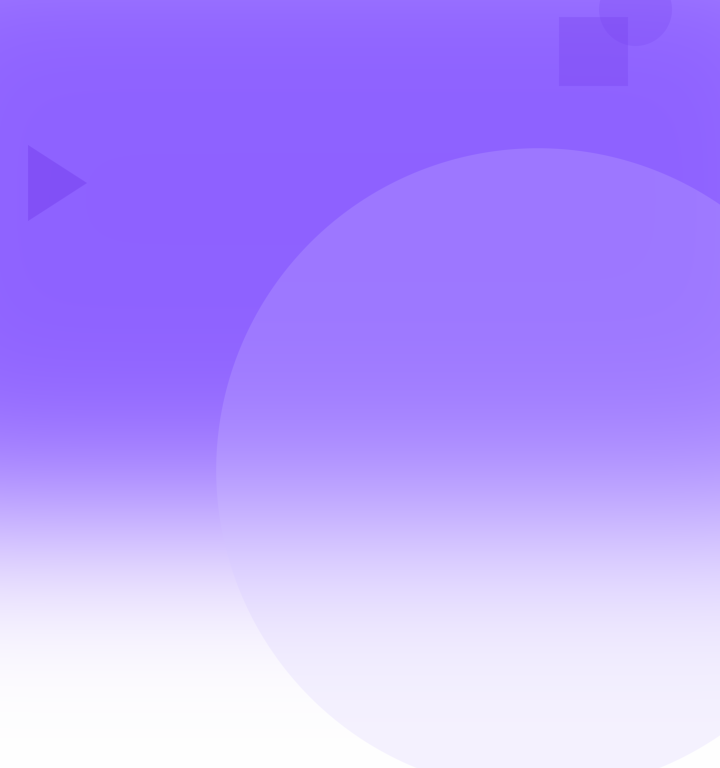
This background is drawn by a Shadertoy shader. Its source:

```glsl
// Fraction of a Gaussian-blurred edge covered at signed distance d
float blurredEdge(float d) {
    float z = d / 0.111;
    return 0.5 + 0.5 * tanh(0.798 * z + 0.0357 * z * z * z);
}

float circleDistance(vec2 p, vec2 center, float radius) {
    return length(p - center) - radius;
}

float boxDistance(vec2 p, vec2 center, vec2 halfSize) {
    vec2 q = abs(p - center) - halfSize;
    return length(max(q, 0.0)) + min(max(q.x, q.y), 0.0);
}

// Triangle pointing right, bounded by its left side and two mirrored slopes
float triangleDistance(vec2 p, vec2 tip, float width) {
    vec2 q = vec2(p.x - tip.x, abs(p.y - tip.y));
    return max(-width - q.x, dot(q, vec2(0.542, 0.8405)));
}

// Antialiased coverage of a shape
float fill(float d) {
    float pixel = 1.0 / iResolution.y;
    return smoothstep(0.75 * pixel, -0.75 * pixel, d);
}

void mainImage(out vec4 fragColor, in vec2 fragCoord) {
    vec2 p = fragCoord / iResolution.y;
    float aspect = iResolution.x / iResolution.y;
    vec3 violet = vec3(0.556, 0.382, 1.0);
    vec3 deepViolet = vec3(0.44, 0.22, 0.92);
    vec3 lavender = vec3(0.82, 0.77, 1.0);

    // Large blurred violet panel over white
    float panel = blurredEdge(p.y - 0.3255) * blurredEdge(1.156 - p.y)
                * blurredEdge(p.x + 0.251) * blurredEdge(aspect + 0.225 - p.x);
    vec3 color = mix(vec3(0.997), violet, panel);

    // Large translucent disc
    float disc = circleDistance(p, vec2(0.7005, 0.388), 0.419);
    color = mix(color, lavender, 0.22 * fill(disc));

    // Small dark accents
    float dot1 = circleDistance(p, vec2(0.8275, 0.9876), 0.0475);
    float square = boxDistance(p, vec2(0.7728, 0.9329), vec2(0.0449));
    float triangle = triangleDistance(p, vec2(0.1133, 0.7617), 0.0768);
    color = mix(color, deepViolet, 0.20 * fill(dot1));
    color = mix(color, deepViolet, 0.27 * fill(square));
    color = mix(color, deepViolet, 0.42 * fill(triangle));

    fragColor = vec4(color, 1.0);
}
```
